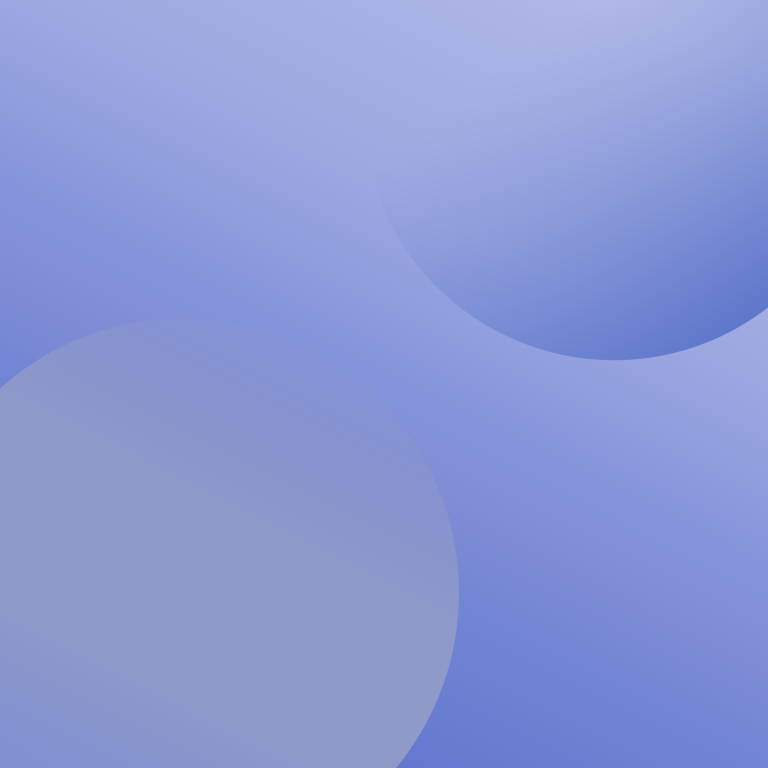
Give the GLSL for this background, as a Shadertoy shader.

```glsl
// Two large translucent discs over a soft periwinkle diagonal gradient.
// The backdrop is a piecewise linear ramp; each disc is a distance function
// whose opacity varies along its own slanted axis.

const vec2 BACKDROP_AXIS = vec2(0.45, 0.89);
const vec2 SHADE_AXIS = vec2(0.6, -0.8);

const vec3 DEEP_BLUE = vec3(0.390, 0.470, 0.812);
const vec3 MID_BLUE = vec3(0.451, 0.525, 0.831);
const vec3 VIOLET = vec3(0.498, 0.549, 0.833);
const vec3 PERIWINKLE = vec3(0.514, 0.576, 0.857);
const vec3 LAVENDER = vec3(0.608, 0.655, 0.878);
const vec3 PALE = vec3(0.690, 0.724, 0.903);
const vec3 SHADE_BLUE = vec3(0.357, 0.455, 0.788);
const vec3 GREY_BLUE = vec3(0.561, 0.604, 0.790);
const vec3 DUSK_BLUE = vec3(0.498, 0.561, 0.822);

// Position of x between two limits, clamped to 0..1
float linearStep(float low, float high, float x) {
    return clamp((x - low) / (high - low), 0.0, 1.0);
}

// Antialiased coverage of a disc
float discMask(vec2 p, vec2 center, float radius, float pixel) {
    float dist = length(p - center) - radius;
    return 1.0 - smoothstep(-pixel, pixel, dist);
}

// Ramp from deep blue at the lower end to pale lavender at the top
vec3 backdrop(float t) {
    vec3 color = mix(DEEP_BLUE, MID_BLUE, linearStep(-0.65, -0.42, t));
    color = mix(color, VIOLET, linearStep(-0.42, -0.32, t));
    color = mix(color, PERIWINKLE, linearStep(-0.32, -0.23, t));
    color = mix(color, LAVENDER, linearStep(-0.23, 0.0, t));
    return mix(color, PALE, linearStep(0.0, 0.36, t));
}

void mainImage(out vec4 fragColor, in vec2 fragCoord) {
    vec2 p = fragCoord / iResolution.xy;
    float pixel = 0.75 / min(iResolution.x, iResolution.y);

    // Diagonal backdrop
    float t = dot(p, BACKDROP_AXIS) - BACKDROP_AXIS.y;
    vec3 color = backdrop(t);

    // Upper disc: shade deepens toward its lower right rim
    float shadeDepth = dot(p - vec2(0.0, 1.0), SHADE_AXIS);
    float shade = pow(linearStep(0.456, 0.938, shadeDepth), 1.4);
    float upperDisc = discMask(p, vec2(0.7995, 0.858), 0.327, pixel);
    color = mix(color, SHADE_BLUE, shade * upperDisc);

    // Lower disc: grey veil, thin at the upper right, bluer at the lower left
    float veil = 1.0 - smoothstep(-0.50, -0.15, t);
    vec3 veilColor = mix(GREY_BLUE, DUSK_BLUE, smoothstep(0.65, 0.92, -t));
    float lowerDisc = discMask(p, vec2(0.2396, 0.228), 0.358, pixel);
    color = mix(color, veilColor, veil * lowerDisc);

    fragColor = vec4(color, 1.0);
}
```
